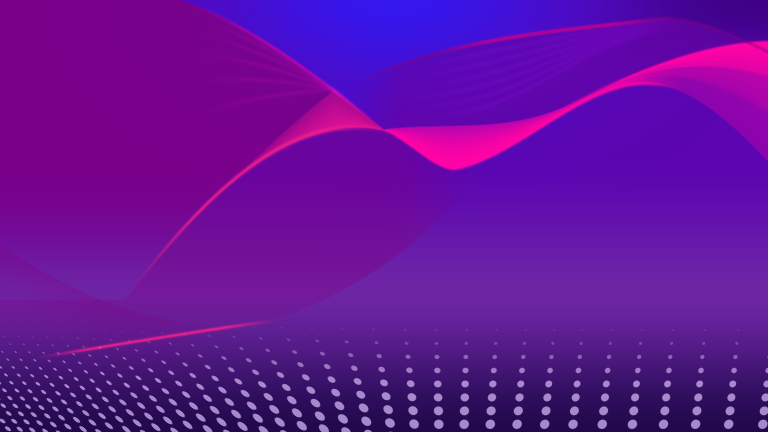
Reproduce this background procedurally as a WebGL 2 fragment shader.

```glsl
#version 300 es
precision highp float;
// Glowing translucent ribbons over a violet gradient, with a curved dot field below.
// The canvas is 16 x 9 units; ribbon edges are cubic arcs y(x), filled and stroked,
// and the dots come from a warped grid repeated with fract.
uniform vec2 u_resolution;
out vec4 fragColor;

const vec2 CANVAS = vec2(16.0, 9.0);
const vec3 NIGHT = vec3(0.12, 0.03, 0.29);
const vec3 HAZE = vec3(0.43, 0.15, 0.65);
const vec3 VIOLET = vec3(0.36, 0.02, 0.69);
const vec3 BLUE = vec3(0.20, 0.09, 0.94);
const vec3 INDIGO = vec3(0.22, 0.00, 0.48);
const vec3 MAGENTA = vec3(0.50, 0.00, 0.51);
const vec3 PINK = vec3(1.00, 0.01, 0.65);
const vec3 CORAL = vec3(0.96, 0.12, 0.56);
const vec3 DOT = vec3(0.74, 0.62, 0.88);
const float DOT_TOP = 2.55;
const float DOT_RADIUS = 0.098;
const int STRANDS = 6;

// Cubic Bernstein arc with four heights h evenly spaced from x0 to x1.
float arc(float x, float x0, float x1, vec4 h) {
    float t = clamp((x - x0) / (x1 - x0), 0.0, 1.0), s = 1.0 - t;
    return dot(h, vec4(s * s * s, 3.0 * s * s * t, 3.0 * s * t * t, t * t * t));
}

float ribbonLow(float x) {
    if (x < 8.02) return arc(x, 2.6, 8.02, vec4(2.75, 5.19, 6.71, 6.27));
    if (x < 9.48) return arc(x, 8.02, 9.48, vec4(6.27, 6.12, 5.50, 5.48));
    if (x < 13.85) return arc(x, 9.48, 13.85, vec4(5.48, 5.77, 7.58, 7.21));
    return arc(x, 13.85, 16.0, vec4(7.21, 7.02, 6.40, 5.63));
}

float domeEdge(float x) { return arc(x, 3.65, 8.02, vec4(9.04, 8.56, 7.46, 6.29)); }

float ribbonHigh(float x) {
    if (x < 8.02) return min(domeEdge(x), arc(x, 2.6, 7.08, vec4(2.78, 4.52, 6.08, 7.21)));
    if (x < 11.87) return arc(x, 8.02, 11.87, vec4(6.31, 6.46, 6.21, 6.83));
    return arc(x, 11.87, 16.0, vec4(6.83, 7.50, 8.08, 8.12));
}

float crest(float x) {
    if (x < 13.85) return arc(x, 7.19, 13.85, vec4(7.17, 8.27, 8.33, 8.62));
    return arc(x, 13.85, 16.0, vec4(8.62, 8.58, 8.27, 7.92));
}

float keel(float x) {
    if (x < 5.62) return arc(x, 0.73, 5.62, vec4(1.54, 1.81, 2.08, 2.31));
    return arc(x, 5.62, 10.0, vec4(2.31, 2.75, 3.69, 5.25));
}

float stroke(float d, float w) { return exp(-d * d / (w * w)); }
float above(float d, float w) { return smoothstep(-w, w, d); }
float span(float x, float a, float b, float soft) {
    return smoothstep(a, a + soft, x) * (1.0 - smoothstep(b - soft, b, x));
}

vec3 background(vec2 p) {
    vec3 c = mix(NIGHT, HAZE, smoothstep(-0.3, 3.1, p.y));
    c = mix(c, VIOLET, smoothstep(2.7, 5.7, p.y));
    c = mix(c, INDIGO, 0.8 * smoothstep(11.0, 15.5, p.x) * smoothstep(7.2, 9.0, p.y));
    vec2 g = (p - vec2(8.2, 9.3)) / vec2(3.7, 2.3);
    return mix(c, BLUE, exp(-dot(g, g)));
}

// Dot grid: columns widen to the right and lean outward, rows droop to the right.
float dots(vec2 p, float aa) {
    float depth = DOT_TOP - p.y;
    float lean = 0.8 * (1.0 - smoothstep(2.0, 11.5, p.x)) - 0.1;
    float x = p.x + p.y * lean;
    float colStep = 0.23 + 0.031 * x;
    float rowStep = mix(0.16, 0.281, smoothstep(0.0, 9.0, p.x));
    vec2 cell = fract(vec2(log(colStep) / 0.031, depth / rowStep)) - 0.5;
    float size = DOT_RADIUS * mix(0.15, 1.0, smoothstep(0.0, 2.5, depth));
    size *= mix(0.5, 1.0, smoothstep(0.0, 8.0, p.x));
    float d = length(cell * vec2(colStep, rowStep)) - size;
    return (1.0 - above(d, aa)) * smoothstep(0.0, 1.6, depth);
}

void main() {
    vec2 p = gl_FragCoord.xy / u_resolution * CANVAS;
    float aa = CANVAS.y / u_resolution.y;
    float x = p.x, y = p.y;
    float low = ribbonLow(x), high = ribbonHigh(x), dome = domeEdge(x);
    float top = crest(x), base = keel(x);
    float leftSide = 1.0 - above(x - 8.02, aa);
    vec3 c = background(p);

    // Wide veils: left dome, hanging sail, upper wing and lower-left fold.
    float inDome = above(y - low, aa) * above(dome - y, aa) * leftSide;
    c = mix(c, MAGENTA, 0.82 * inDome * smoothstep(2.5, 5.5, y));
    float inSail = above(low - y, aa) * above(y - base, aa) * (1.0 - smoothstep(8.0, 10.2, x));
    c = mix(c, MAGENTA, 0.42 * inSail * smoothstep(1.4, 3.6, y));
    float inWing = above(top - y, aa) * above(y - high, aa) * smoothstep(7.2, 8.6, x);
    c = mix(c, mix(VIOLET, MAGENTA, 0.3), 0.6 * inWing);
    float fold = arc(x, 0.0, 4.8, vec4(3.9, 2.79, 2.23, 2.21)) - y;
    float foldFade = 1.0 - smoothstep(2.5, 5.0, x);
    c = mix(c, MAGENTA, 0.3 * above(fold, aa) * exp(-max(fold, 0.0) * 1.3) * foldFade);

    // Bright ribbon body, with overlapping folds on the right.
    float t = clamp((y - low) / max(high - low, 0.02), 0.0, 1.0);
    float inside = above(y - low, aa) * above(high - y, aa);
    float leftGlow = mix(0.85, 0.35, t) * smoothstep(2.6, 7.9, x);
    float valley = mix(1.0, 0.55, t * t);
    float folds = 0.28 + 0.15 * t + 0.27 * smoothstep(0.38, 0.46, t) * t
                + 0.32 * smoothstep(0.69, 0.74, t) * t;
    float body = mix(valley, folds, smoothstep(12.4, 14.4, x));
    body = mix(body, leftGlow, leftSide);
    c = mix(c, mix(PINK, CORAL, 0.6 * leftSide), inside * min(body, 1.0));

    // Fine strands fanned across the dome and the wing.
    for (int i = 1; i <= STRANDS; i++) {
        float f = float(i) / float(STRANDS + 1);
        float inner = mix(dome, high, f * f * 0.7);
        c += CORAL * 0.06 * stroke(y - inner, 0.05) * span(x, 4.0, 8.0, 1.6);
        float wing = mix(top, high, f * (0.3 + 0.7 * smoothstep(14.0, 9.0, x)));
        c += MAGENTA * 0.09 * stroke(y - wing, 0.05) * span(x, 8.2, 14.6, 2.2);
    }

    // Luminous edges.
    float w = max(0.035, aa);
    c = mix(c, CORAL, 0.85 * stroke(y - low, w * 1.5) * span(x, 2.5, 8.3, 1.8));
    c = mix(c, PINK, 0.8 * stroke(y - low, w) * span(x, 7.9, 14.1, 0.6));
    c = mix(c, PINK, 0.45 * stroke(y - dome, w) * span(x, 3.7, 8.1, 2.2));
    c = mix(c, PINK, 0.9 * stroke(y - high, w) * smoothstep(11.6, 13.4, x));
    c = mix(c, PINK, 0.85 * stroke(y - top, w) * span(x, 8.8, 14.2, 1.7));
    c = mix(c, MAGENTA, 0.5 * stroke(y - top, w) * smoothstep(7.2, 8.5, x));
    c = mix(c, CORAL, 0.9 * stroke(y - base, w) * span(x, 0.6, 6.0, 1.5));

    c = mix(c, DOT, 0.85 * dots(p, aa * 0.7));
    fragColor = vec4(clamp(c, 0.0, 1.0), 1.0);
}
```
